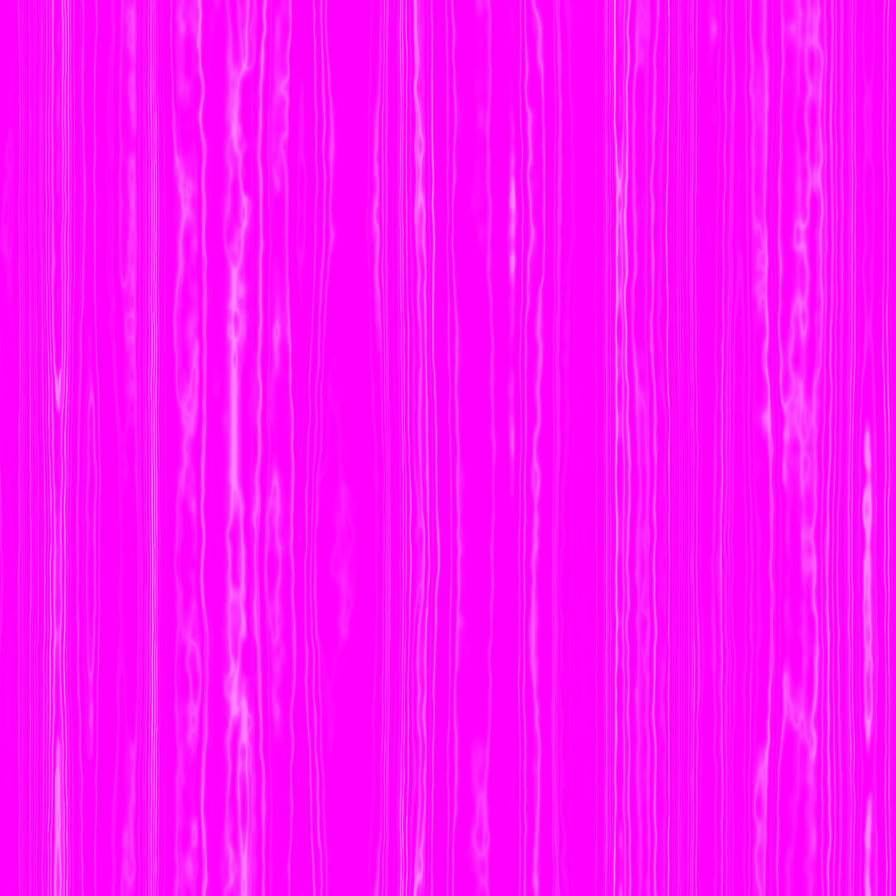
Write a three.js fragment shader that draws this texture.

```glsl
varying vec2 vUv;

const vec3 BASE_COLOR = vec3(1.0, 0.0, 1.0);
const vec3 PALE_COLOR = vec3(1.0);
const float MAX_PALENESS = 0.5;
const float BASE_CUT = 0.02;        // keeps the ground between lines clean

const float BAND_FREQ = 22.0;       // growth bands across the canvas
const float BAND_DETAIL = 0.14;     // strength of the finer band octave
const float DRIFT = 3.0;            // steady climb, leaves only some bands looped
const float KNOT_AMOUNT = 0.15;     // slow bend that closes lines into loops
const float WOBBLE_AMOUNT = 0.04;
const float RAGGED_AMOUNT = 0.025;
const float FRAYED_AMOUNT = 0.012;

const float VEIN_DENSITY = 14.0;
const float VEIN_WIDTH = 0.13;
const float VEIN_STRENGTH = 0.84;
const float FIBER_DENSITY = 12.0;
const float FIBER_SPREAD = 60.0;
const float FIBER_WIDTH = 0.12;
const float FIBER_STRENGTH = 0.46;

const int TAPS = 4;
const float TAP_SPAN = 0.0014;      // smoothing width across the grain

float hash(vec2 p) {
  return fract(sin(dot(p, vec2(127.1, 311.7))) * 43758.5453);
}

float noise(vec2 p) {
  vec2 i = floor(p);
  vec2 f = fract(p);
  vec2 u = f * f * (3.0 - 2.0 * f);
  float low = mix(hash(i), hash(i + vec2(1.0, 0.0)), u.x);
  float high = mix(hash(i + vec2(0.0, 1.0)), hash(i + vec2(1.0, 1.0)), u.x);
  return mix(low, high, u.y);
}

// Height field whose contours run along the grain
float grainHeight(vec2 p) {
  float h = noise(vec2(p.x * BAND_FREQ + 3.7, 5.0));
  h += BAND_DETAIL * noise(vec2(p.x * BAND_FREQ * 2.7, 19.0));
  h += DRIFT * p.x;
  h += KNOT_AMOUNT * noise(p * vec2(17.0, 2.6) + 31.0);
  h += WOBBLE_AMOUNT * noise(p * vec2(45.0, 8.0) + 57.0);
  h += RAGGED_AMOUNT * noise(p * vec2(110.0, 30.0) + 83.0);
  h += FRAYED_AMOUNT * noise(p * vec2(190.0, 62.0) + 127.0);
  return h;
}

// One peaked line per cell, with random place and brightness
float contourLines(float t, float width, float seed) {
  float id = floor(t);
  float f = fract(t);
  float center = mix(0.35, 0.65, hash(vec2(id, seed)));
  float strength = hash(vec2(id, seed + 7.0));
  float window = smoothstep(0.0, 0.2, min(f, 1.0 - f));
  return strength * strength * window * exp(-abs(f - center) / width);
}

float grain(vec2 p) {
  float h = grainHeight(p);
  float veins = contourLines(h * VEIN_DENSITY, VEIN_WIDTH, 11.0);
  float fibers = contourLines(h * FIBER_DENSITY + p.x * FIBER_SPREAD, FIBER_WIDTH, 43.0);
  float fade = mix(0.5, 1.25, noise(p * vec2(60.0, 4.0) + 101.0));
  return fade * VEIN_STRENGTH * veins + FIBER_STRENGTH * fibers;
}

void main() {
  // Average a few taps across the grain to soften thin lines
  float paleness = 0.0;
  for (int i = 0; i < TAPS; i++) {
    float offset = (float(i) + 0.5) / float(TAPS) - 0.5;
    paleness += grain(vUv + vec2(offset * TAP_SPAN, 0.0));
  }
  paleness = clamp(paleness / float(TAPS) - BASE_CUT, 0.0, MAX_PALENESS);
  gl_FragColor = vec4(mix(BASE_COLOR, PALE_COLOR, paleness), 1.0);
}
```
